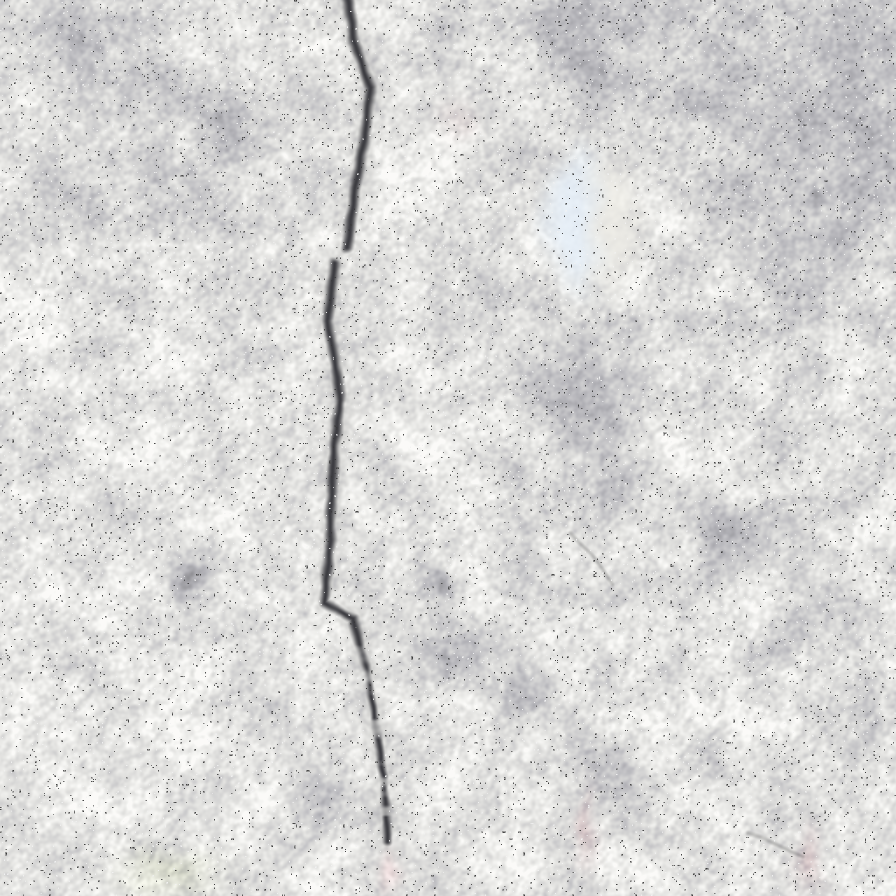
Write a Shadertoy shader that draws this texture.

```glsl
// Pale mottled plaster with a vertical dark crack, a bright spot and fine speckles.
#define BASE_TONE 0.882
#define MOTTLE 0.105
#define GRAIN 0.09
#define CRACK_WIDTH 0.0062
#define CRACK_COLOR vec3(0.22, 0.22, 0.24)
#define SPECK_GRID 512.0
#define DARK_SPECKS 0.030
#define LIGHT_SPECKS 0.018
#define WARM_LIGHT vec3(1.003, 1.002, 0.992)
#define COOL_SHADE vec3(0.990, 0.988, 1.018)

const int CRACK_POINTS = 19;
const int CRACK_BREAK = 5;
const vec2 crackPath[CRACK_POINTS] = vec2[](
    vec2(.387, 1.01), vec2(.395, .954), vec2(.414, .902), vec2(.406, .844),
    vec2(.396, .785), vec2(.387, .724), vec2(.374, .706), vec2(.365, .642),
    vec2(.376, .585), vec2(.380, .553), vec2(.373, .502), vec2(.370, .450),
    vec2(.368, .388), vec2(.362, .327), vec2(.394, .310), vec2(.410, .251),
    vec2(.419, .193), vec2(.428, .134), vec2(.433, .060));

// Stains: centre x, centre y, radius, strength (negative is lighter)
const int BROAD = 12;
const vec4 broadStains[BROAD] = vec4[](
    vec4(.11, .95, .08, .11), vec4(.23, .82, .08, .10), vec4(.07, .79, .05, .08),
    vec4(.67, .97, .10, .11), vec4(.94, .90, .16, .11), vec4(.65, .57, .065, .12),
    vec4(.68, .48, .06, .10), vec4(.90, .74, .10, .07), vec4(.45, .77, .06, -.04),
    vec4(.10, .64, .10, -.02), vec4(.47, .56, .06, -.03), vec4(.15, .17, .15, -.03));
const int SMALL = 10;
const vec4 smallStains[SMALL] = vec4[](
    vec4(.82, .40, .040, .14), vec4(.215, .355, .022, .22), vec4(.488, .35, .015, .22),
    vec4(.50, .27, .035, .10), vec4(.59, .22, .030, .12), vec4(.70, .125, .030, .13),
    vec4(.56, .69, .030, .09), vec4(.35, .10, .025, .10), vec4(.93, .29, .050, .07),
    vec4(.91, .78, .012, .14));

float hash(vec2 cell, uint seed) {
    uvec2 q = uvec2(ivec2(cell) + 4096);
    uint h = q.x * 1597334677u ^ q.y * 3812015801u ^ seed * 2654435761u;
    h = (h ^ (h >> 16)) * 2246822519u;
    h = (h ^ (h >> 13)) * 3266489917u;
    return float((h ^ (h >> 16)) >> 8) / 16777216.0;
}

float cornerSlope(vec2 cell, vec2 offset) {
    float a = 6.2832 * hash(cell, 1u);
    return dot(vec2(cos(a), sin(a)), offset);
}

float gradientNoise(vec2 p) {
    vec2 i = floor(p), f = p - i, e = vec2(1, 0);
    vec2 u = f * f * f * (f * (f * 6.0 - 15.0) + 10.0);
    return mix(mix(cornerSlope(i, f), cornerSlope(i + e, f - e), u.x),
               mix(cornerSlope(i + e.yx, f - e.yx), cornerSlope(i + 1.0, f - 1.0), u.x), u.y);
}

float fbm(vec2 p) {
    float sum = 0.0, amp = 1.0;
    for (int i = 0; i < 5; i++) {
        sum += amp * gradientNoise(p);
        p = mat2(1.5, 1.1, -1.1, 1.5) * p + 17.3;
        amp *= 0.78;
    }
    return sum;
}

float segmentDistance(vec2 p, vec2 a, vec2 b) {
    vec2 ab = b - a;
    return length(p - a - ab * clamp(dot(p - a, ab) / dot(ab, ab), 0.0, 1.0));
}

float blob(vec2 p, vec2 centre, vec2 radius) {
    vec2 d = (p - centre) / radius;
    return exp(-dot(d, d));
}

// Square specks, one chance per cell, varied in strength
float speck(vec2 uv, float density, uint seed) {
    vec2 g = uv * SPECK_GRID, d = abs(fract(g) - 0.5);
    float aa = min(0.5 * SPECK_GRID / iResolution.y, 0.45);
    float box = 1.0 - smoothstep(0.5 - aa, 0.5, max(d.x, d.y));
    return box * step(hash(floor(g), seed), density) * mix(0.55, 1.0, hash(floor(g), seed + 1u));
}

void mainImage(out vec4 fragColor, in vec2 fragCoord) {
    vec2 uv = fragCoord / iResolution.xy;
    vec2 warp = vec2(gradientNoise(uv * 22.0), gradientNoise(uv * 22.0 + 40.0));
    vec2 p = uv + 0.018 * warp;

    // Mottled surface with streaky grain
    float tone = BASE_TONE + MOTTLE * fbm(uv * 13.0 + 3.0);
    vec2 streak = vec2(uv.x + uv.y, uv.y - uv.x);
    tone += GRAIN * gradientNoise(streak * vec2(65.0, 100.0));
    tone += 0.7 * GRAIN * gradientNoise(uv * 170.0);
    for (int i = 0; i < BROAD; i++)
        tone -= broadStains[i].w * blob(p, broadStains[i].xy, vec2(broadStains[i].z));
    for (int i = 0; i < SMALL; i++)
        tone -= smallStains[i].w * blob(p, smallStains[i].xy, vec2(smallStains[i].z));
    tone = clamp(tone, 0.45, 0.98);
    vec3 color = tone * mix(COOL_SHADE, WARM_LIGHT, smoothstep(0.68, 0.90, tone));

    // Bright oval: cool on the left, warm on the right
    float oval = smoothstep(0.2, 0.75, blob(p, vec2(.660, .752), vec2(.058, .085)));
    vec3 glow = mix(vec3(.91, .95, .99), vec3(.94, .935, .91), smoothstep(.645, .685, p.x));
    color = mix(color, glow, 0.8 * oval);

    // Faint rust and moss tints
    float rust = blob(p, vec2(.655, .075), vec2(.010, .035)) + blob(p, vec2(.90, .04), vec2(.014, .03))
               + 0.4 * blob(p, vec2(.51, .87), vec2(.018)) + blob(p, vec2(.435, .03), vec2(.009, .025));
    color -= rust * vec3(.02, .08, .07);
    color -= blob(p, vec2(.19, .025), vec2(.05, .025)) * vec3(.03, .02, .07);

    // Hairlines
    vec2 q = uv + 0.005 * warp;
    float hair = min(segmentDistance(q, vec2(.637, .405), vec2(.683, .35)),
                     segmentDistance(q, vec2(.835, .072), vec2(.895, .045)));
    color *= 1.0 - 0.16 * (1.0 - smoothstep(0.0, 0.004, hair));

    // Main crack, thinner and broken toward its lower end
    q = uv + 0.002 * vec2(gradientNoise(uv * 55.0), gradientNoise(uv * 55.0 + 9.0));
    float dist = 1.0;
    for (int i = 0; i < CRACK_POINTS - 1; i++)
        if (i != CRACK_BREAK) dist = min(dist, segmentDistance(q, crackPath[i], crackPath[i + 1]));
    float low = 1.0 - smoothstep(0.20, 0.36, uv.y);
    float width = CRACK_WIDTH * (1.0 - 0.2 * low) * (1.0 + 0.4 * gradientNoise(uv * 35.0));
    float crack = 1.0 - smoothstep(0.0, 1.35 * width, dist);
    crack *= 1.0 - 0.65 * low * smoothstep(0.05, 0.35, gradientNoise(vec2(3.3, uv.y * 60.0)));
    color *= 1.0 - 0.07 * exp(-dist * dist / 0.00014);
    color = mix(color, CRACK_COLOR, 0.97 * crack);

    // Dark and light specks
    color = mix(color, vec3(0.95), speck(uv, LIGHT_SPECKS, 7u));
    color = mix(color, vec3(0.22), speck(uv, DARK_SPECKS, 3u));
    fragColor = vec4(clamp(color, 0.0, 1.0), 1.0);
}
```
